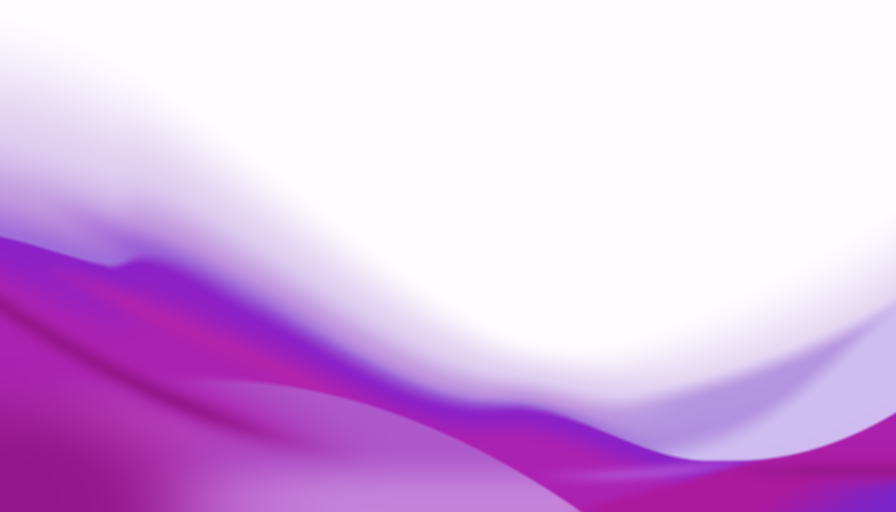
A Shadertoy shader for this background:

```glsl
#define WHITE vec3(0.995, 0.99, 1.0)
#define MIST vec3(0.87, 0.80, 0.94)
#define LILAC vec3(0.75, 0.58, 0.87)
#define ORCHID vec3(0.68, 0.37, 0.81)
#define VIOLET vec3(0.55, 0.13, 0.78)
#define MAGENTA vec3(0.67, 0.13, 0.69)
#define PLUM vec3(0.57, 0.08, 0.53)
#define EDGE_SOFT 0.005
#define HAZE_LIFT 1.0

// Coverage under a curve, with a soft boundary
float below(float y, float curve, float soft) {
    return 1.0 - smoothstep(-soft, soft, y - curve);
}

float streak(float y, float curve, float width) {
    float d = (y - curve) / width;
    return exp(-d * d);
}

// Smooth window that opens from a to b and closes from c to d
float span(float x, float a, float b, float c, float d) {
    return smoothstep(a, b, x) * (1.0 - smoothstep(c, d, x));
}

float ribbonTop(float x) {
    float lift = max(x - 0.82, 0.0);
    return 0.548 - 0.078 * smoothstep(-0.05, 0.17, x)
        - 0.265 * smoothstep(0.15, 0.55, x)
        - 0.105 * smoothstep(0.57, 0.79, x)
        + 2.9 * lift * lift
        + 0.025 * span(x, 0.12, 0.16, 0.16, 0.28);
}

float hazeTop(float x) {
    return HAZE_LIFT - 0.72 * smoothstep(-0.05, 0.72, x)
        + 1.1 * pow(max(x - 0.55, 0.0), 1.5);
}

vec3 haze(float x, float y, float top) {
    float h = (y - top) / (hazeTop(x) - top);
    vec3 col = mix(vec3(0.62, 0.43, 0.85), LILAC, smoothstep(0.0, 0.18, h));
    col = mix(col, MIST, smoothstep(0.12, 0.45, h));
    col = mix(col, WHITE, smoothstep(0.35, 1.0, h));

    // Violet wisp leaving the ribbon
    float wisp = streak(y, 0.64 - 0.82 * x, 0.035) * span(x, 0.04, 0.15, 0.2, 0.42);
    col = mix(col, vec3(0.58, 0.32, 0.83), 0.55 * wisp);

    // Two translucent sheets rising to the right
    float u = max(x - 0.62, 0.0);
    float sheet = 0.196 + 0.12 * u + 1.1 * u * u;
    float paleSheet = 0.10 + 0.3 * max(x - 0.7, 0.0) + 1.5 * u * u * smoothstep(0.7, 1.0, x);
    float reach = smoothstep(0.6, 0.78, x);
    col = mix(col, vec3(0.69, 0.56, 0.87), 0.9 * reach * below(y, sheet, 0.025));
    return mix(col, vec3(0.82, 0.76, 0.95), 0.9 * reach * below(y, paleSheet, 0.03));
}

vec3 ribbon(float x, float y, float top) {
    float depth = top - y;
    vec3 col = mix(VIOLET, MAGENTA, smoothstep(0.01, mix(0.17, 0.07, smoothstep(0.1, 0.6, x)), depth));
    float blush = streak(y, 0.52 - 0.78 * x, 0.025) * span(x, 0.02, 0.15, 0.3, 0.48);
    col = mix(col, vec3(0.72, 0.14, 0.66), 0.7 * blush);

    // Arched veil, clearer toward its lower right
    float bend = max(x - 0.225, 0.0);
    float arch = 0.259 - 1.44 * bend * bend;
    float inside = below(y, arch, mix(0.02, EDGE_SOFT, smoothstep(0.1, 0.35, x)));
    vec3 veil = mix(ORCHID, vec3(0.78, 0.55, 0.87), 1.0 - smoothstep(0.02, 0.13, y));
    col = mix(col, veil, inside * smoothstep(0.0, 0.4, x) * 0.9);

    // Deep rose corner and its pink bloom
    float corner = 1.0 - smoothstep(0.0, 0.32, length(vec2(x, y * 0.9)));
    vec2 b = (vec2(x, y) - vec2(0.13, 0.16)) / vec2(0.13, 0.08);
    col = mix(col, vec3(0.74, 0.28, 0.73), 0.55 * exp(-dot(b, b)));
    col = mix(col, PLUM, smoothstep(0.0, 0.8, corner) * 0.9);

    // Long crease sweeping through the veil
    float crease = 0.406 - 1.18 * x + 1.1 * x * x;
    float fade = 1.0 - smoothstep(0.2, 0.46, x);
    col = mix(col, MAGENTA, 0.75 * fade * streak(y, crease + 0.015, 0.05));
    col = mix(col, PLUM, 0.85 * fade * fade * streak(y, crease, 0.022));
    return col;
}

// Front fold and highlights at the lower right
vec3 frontFold(vec3 col, float x, float y) {
    float u = max(x - 0.64, 0.0);
    float edge = 0.005 + 0.4 * u + 0.35 * u * u;
    float shine = streak(y, 0.07 + 0.03 * smoothstep(0.65, 0.9, x), 0.014);
    col = mix(col, vec3(0.70, 0.32, 0.84), 0.75 * shine * span(x, 0.58, 0.7, 0.74, 0.88));
    float cover = below(y, edge, 0.012) * smoothstep(0.63, 0.68, x);
    vec3 fold = mix(vec3(0.67, 0.10, 0.62), MAGENTA, smoothstep(0.05, 0.2, y));
    fold = mix(fold, PLUM, 0.6 * streak(y, 0.08, 0.016) * smoothstep(0.78, 0.92, x));
    float cornerGlow = smoothstep(0.82, 1.0, x - 0.8 * y);
    fold = mix(fold, vec3(0.47, 0.14, 0.79), cornerGlow * below(y, 0.06, 0.025));
    return mix(col, fold, cover);
}

void mainImage(out vec4 fragColor, in vec2 fragCoord) {
    vec2 p = fragCoord / iResolution.xy;
    float top = ribbonTop(p.x);
    float soft = EDGE_SOFT + 0.022 * span(p.x, 0.08, 0.25, 0.4, 0.7);

    vec3 body = frontFold(ribbon(p.x, p.y, top), p.x, p.y);
    vec3 col = mix(haze(p.x, p.y, top), body, below(p.y, top, soft));
    fragColor = vec4(clamp(col, 0.0, 1.0), 1.0);
}
```
